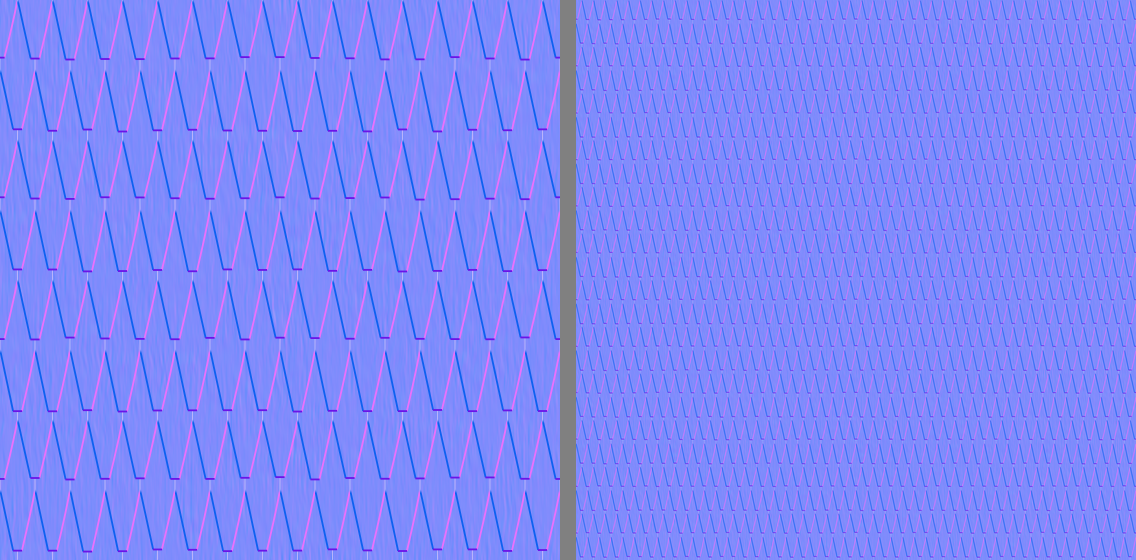
Left, the tile; right, the same tile 3 across and 3 down.
Give the GLSL for this texture map, as a WebGL 1 fragment shader.

```glsl
precision highp float;
// Tileable normal map of tapered wooden shingles: 16 columns, 8 staggered rows.

uniform vec2 u_resolution;

float hash(vec2 p) {
  vec3 q = fract(vec3(p.xyx) * vec3(0.1031, 0.1030, 0.0973));
  q += dot(q, q.yzx + 33.33);
  return fract((q.x + q.y) * q.z);
}

// Value noise that wraps after "period" cells.
float wrapNoise(vec2 p, vec2 period) {
  vec2 i = floor(p);
  vec2 f = fract(p);
  f = f * f * (3.0 - 2.0 * f);
  vec2 a = mod(i, period);
  vec2 b = mod(i + 1.0, period);
  return mix(mix(hash(a), hash(vec2(b.x, a.y)), f.x),
             mix(hash(vec2(a.x, b.y)), hash(b), f.x), f.y);
}

// Wood relief: long vertical fibres over softer bumps.
float grainHeight(vec2 uv, vec2 shift) {
  vec2 fibres = vec2(224.0, 22.0);
  vec2 hairs = vec2(320.0, 56.0);
  vec2 bumps = vec2(72.0, 40.0);
  float bend = wrapNoise(uv * 24.0 + shift, vec2(24.0)) * 1.6;
  float h = wrapNoise(uv * fibres + shift + vec2(bend, 0.0), fibres);
  h += 0.5 * wrapNoise(uv * hairs + shift.yx, hairs);
  return h + 0.7 * wrapNoise(uv * bumps + shift, bumps);
}

// Smooth coverage of a stroke with the given half width.
float stroke(float d, float halfWidth, float pixel) {
  return clamp((halfWidth - abs(d)) / pixel + 0.5, 0.0, 1.0);
}

void main() {
  vec2 uv = gl_FragCoord.xy / u_resolution;
  float pixel = 768.0 / u_resolution.y;

  // Shingle cell, in units of 1/768 canvas: 48 wide, 96 tall, y pointing down.
  float s = (1.0 - uv.y) * 8.0 + 9.0 / 96.0;
  float row = floor(s);
  float odd = mod(row, 2.0);
  float y = fract(s) * 96.0 - 9.0;
  float u = uv.x * 16.0 - 0.5 * odd;
  float column = floor(u + 0.5);
  float x = (u - column) * 48.0;
  vec2 id = vec2(mod(2.0 * column + odd, 32.0), mod(row, 8.0));

  // Outline: straight taper to a narrow, slightly uneven butt end.
  float butt = 80.0 + 3.0 * odd + (hash(id + 7.0) - 0.5) * 3.4;
  float taper = clamp((y + 1.0) / (butt + 1.0), 0.0, 1.0);
  float bow = x > 0.0 ? pow(taper, 1.1) : taper;
  float halfWidth = mix(24.0, 6.0, bow);
  float side = (abs(x) - halfWidth) * 0.976;

  // Outside the outline lies a shingle of the next course.
  if (side > 0.0 || y > butt) {
    id = mod(id + vec2(x < 0.0 ? -1.0 : 1.0, 1.0), vec2(32.0, 8.0));
  }

  // Face with grain, varied from shingle to shingle.
  vec2 shift = floor(vec2(hash(id), hash(id + 41.0)) * 64.0);
  float e = 1.0 / 768.0;
  float h = grainHeight(uv, shift);
  vec2 slope = vec2(h - grainHeight(uv + vec2(e, 0.0), shift),
                    h - grainHeight(uv + vec2(0.0, e), shift));
  float wear = wrapNoise(uv * 12.0 + shift, vec2(12.0));
  vec3 color = vec3(0.50, 0.547, 0.99);
  color.xy += slope * vec2(0.20, 0.24) * mix(0.5, 1.5, wear);
  color.x += (hash(id + 19.0) - 0.5) * 0.012;

  // Bevelled sides: blue on the left, pink on the right.
  vec3 bevel = x < 0.0 ? vec3(0.05, 0.38, 0.94) : vec3(0.92, 0.44, 0.99);
  float aboveButt = clamp((butt - y) / pixel + 0.5, 0.0, 1.0);
  float belowStart = smoothstep(-2.0, 5.0, y);
  color = mix(color, bevel, stroke(side, 1.25, pixel) * aboveButt * belowStart);

  // Pale joint between neighbours, seen just under each butt end.
  vec3 pale = vec3(0.77, 0.73, 0.98);
  float joint = stroke(24.0 - abs(x), 0.7, pixel) * (1.0 - belowStart);
  joint = max(joint, stroke(x, 0.7, pixel) * (1.0 - aboveButt));
  color = mix(color, pale, joint * 0.85);

  // Purple butt edge.
  float edge = stroke(y - butt, 1.25, pixel) * stroke(x, 6.3, pixel);
  color = mix(color, vec3(0.42, 0.08, 0.91), edge);

  gl_FragColor = vec4(color, 1.0);
}
```
